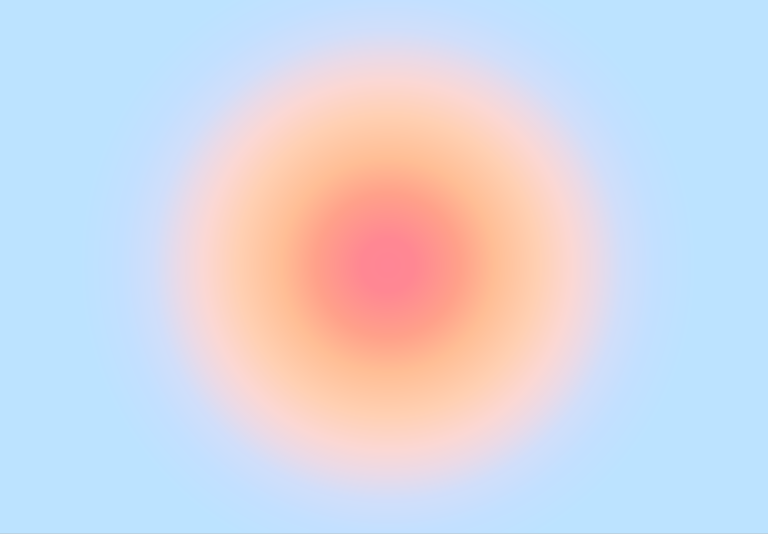
Give the GLSL for this background, as a Shadertoy shader.

```glsl
// A soft round glow on pale blue: a pink core melts through orange,
// peach and lavender into the sky. Distance from the glow's centre picks
// a colour from a chain of blended stops; a faint line closes the base.

#define GLOW_CENTER vec2(0.505, 0.503)
#define GLOW_SCALE 1.0
#define BASE_LINE_HEIGHT 0.0019
#define BASE_LINE_STRENGTH 0.6

const int STOP_COUNT = 10;

// Radii are fractions of the canvas height.
const float STOP_RADIUS[STOP_COUNT] = float[](
    0.0, 0.05, 0.135, 0.20, 0.28, 0.345, 0.39, 0.44, 0.50, 0.58);

const vec3 STOP_COLOR[STOP_COUNT] = vec3[](
    vec3(1.000, 0.525, 0.585),  // pink core
    vec3(1.000, 0.530, 0.575),
    vec3(1.000, 0.630, 0.540),  // coral
    vec3(1.000, 0.745, 0.585),  // orange
    vec3(1.000, 0.815, 0.700),  // peach
    vec3(0.985, 0.845, 0.830),  // blush
    vec3(0.920, 0.855, 0.905),
    vec3(0.820, 0.872, 0.980),  // lavender
    vec3(0.765, 0.878, 1.000),
    vec3(0.737, 0.890, 1.000)); // sky

const vec3 BASE_LINE_COLOR = vec3(0.72, 0.78, 0.82);

// Blend along the stops; each step is clamped to its own ring.
vec3 glowColor(float radius) {
    vec3 color = STOP_COLOR[0];
    for (int i = 1; i < STOP_COUNT; i++) {
        float start = STOP_RADIUS[i - 1];
        float blend = clamp((radius - start) / (STOP_RADIUS[i] - start), 0.0, 1.0);
        color = mix(color, STOP_COLOR[i], blend);
    }
    return color;
}

void mainImage(out vec4 fragColor, in vec2 fragCoord) {
    vec2 uv = fragCoord / iResolution.xy;
    float aspect = iResolution.x / iResolution.y;
    float pixel = 1.0 / iResolution.y;

    // Round glow, independent of the canvas shape
    vec2 offset = (uv - GLOW_CENTER) * vec2(aspect, 1.0);
    vec3 color = glowColor(length(offset) / GLOW_SCALE);

    // Thin antialiased line along the lower edge
    float line = clamp((BASE_LINE_HEIGHT - uv.y) / pixel + 0.5, 0.0, 1.0);
    color = mix(color, BASE_LINE_COLOR, line * BASE_LINE_STRENGTH);

    fragColor = vec4(color, 1.0);
}
```
